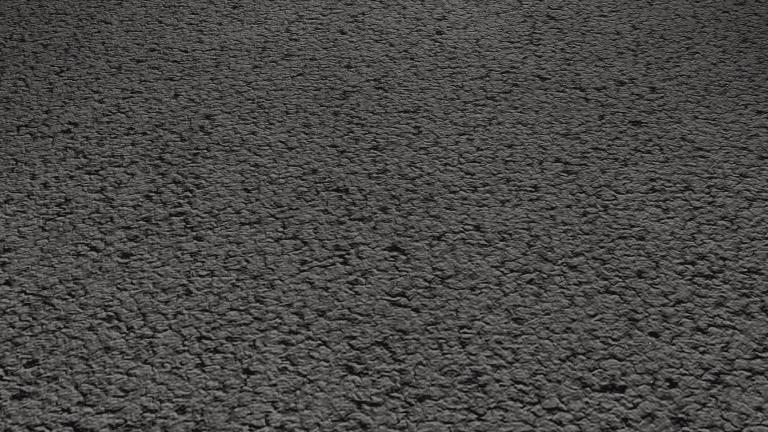
Reproduce this texture procedurally as a WebGL 1 fragment shader.

```glsl
precision highp float;

uniform vec2 u_resolution;

const float HORIZON = 2.1;
const vec2 GRAIN_DENSITY = vec2(74.0, 230.0);
const vec3 WARM_GREY = vec3(1.02, 0.995, 0.985);
const float MEAN_TONE = 0.268;
const float MEAN_HEIGHT = 0.56;

float hash(vec2 p) {
  return fract(sin(dot(p, vec2(127.1, 311.7))) * 43758.5453);
}

vec2 hash2(vec2 p) {
  return vec2(hash(p), hash(p + vec2(41.3, 17.9)));
}

float noise(vec2 p) {
  vec2 cell = floor(p);
  vec2 f = fract(p);
  f = f * f * (3.0 - 2.0 * f);
  float low = mix(hash(cell), hash(cell + vec2(1.0, 0.0)), f.x);
  float high = mix(hash(cell + vec2(0.0, 1.0)), hash(cell + 1.0), f.x);
  return mix(low, high, f.y);
}

vec2 noise2(vec2 p) {
  return vec2(noise(p), noise(p + 31.7)) - 0.5;
}

// Ground plane seen at a slant: grains shrink and flatten upwards
vec2 groundPosition(vec2 p) {
  return GRAIN_DENSITY * vec2(p.x, 1.0) / (HORIZON - p.y);
}

// Overlapping rounded stones of random radius; the highest one shows
float stoneHeight(vec2 p) {
  vec2 cell = floor(p);
  float height = -0.4;
  for (int j = -1; j <= 1; j++) {
    for (int i = -1; i <= 1; i++) {
      vec2 neighbour = cell + vec2(float(i), float(j));
      vec2 offset = p - neighbour - hash2(neighbour);
      float radius = mix(0.55, 1.05, hash(neighbour + 7.7));
      height = max(height, 1.0 - dot(offset, offset) / (radius * radius));
    }
  }
  return height;
}

// Rough surface: bent coarse stones, finer gravel and grit
float surfaceHeight(vec2 ground) {
  vec2 bent = ground + 0.8 * noise2(ground * 1.4) + 0.3 * noise2(ground * 4.0);
  float coarse = stoneHeight(bent);
  float fine = stoneHeight(bent * 2.1 + 13.0);
  return 0.6 * coarse + 0.3 * fine + 0.3 * (noise(ground * 4.5 + 5.0) - 0.5);
}

// Hollows are dark, and so are the faces that rise away from the viewer
float asphaltTone(vec2 p) {
  vec2 ground = groundPosition(p);
  float height = surfaceHeight(ground);
  float behind = surfaceHeight(ground + vec2(0.06, 0.28));
  float tone = MEAN_TONE + 0.33 * (height - MEAN_HEIGHT) + 0.34 * (height - behind);
  tone += 0.04 * (noise(ground * 0.4 + 9.0) - 0.5);
  return clamp(tone, 0.06, 0.5);
}

// Broad sheen, faint wheel tracks and darker far corners
float lighting(vec2 p) {
  float track = noise(vec2(groundPosition(p).x * 0.13, p.y * 1.5)) - 0.5;
  float farCorner = p.x * p.x * smoothstep(0.5, 1.0, p.y);
  float sheen = 0.1 * smoothstep(0.75, 1.0, p.y) * exp(-3.0 * p.x * p.x);
  return 1.02 + 0.06 * track + sheen - 0.25 * farCorner - 0.04 * p.x * p.x;
}

// Rare glints of mineral in the nearer half
float glints(vec2 p) {
  vec2 grid = p * 22.0;
  vec2 cell = floor(grid);
  float d = length(fract(grid) - mix(vec2(0.2), vec2(0.8), hash2(cell + 3.0)));
  float present = step(0.982, hash(cell + 71.0));
  return present * (1.0 - smoothstep(0.02, 0.07, d)) * (1.0 - smoothstep(0.3, 0.6, p.y));
}

void main() {
  // Four samples per pixel keep the far grains smooth
  float tone = 0.0;
  for (int j = 0; j < 2; j++) {
    for (int i = 0; i < 2; i++) {
      vec2 jitter = vec2(float(i), float(j)) * 0.5 - 0.25;
      vec2 p = (gl_FragCoord.xy + jitter) / u_resolution.y;
      p.x -= 0.5 * u_resolution.x / u_resolution.y;
      tone += 0.25 * (asphaltTone(p) * lighting(p) + 0.35 * glints(p));
    }
  }
  gl_FragColor = vec4(tone * WARM_GREY, 1.0);
}
```
